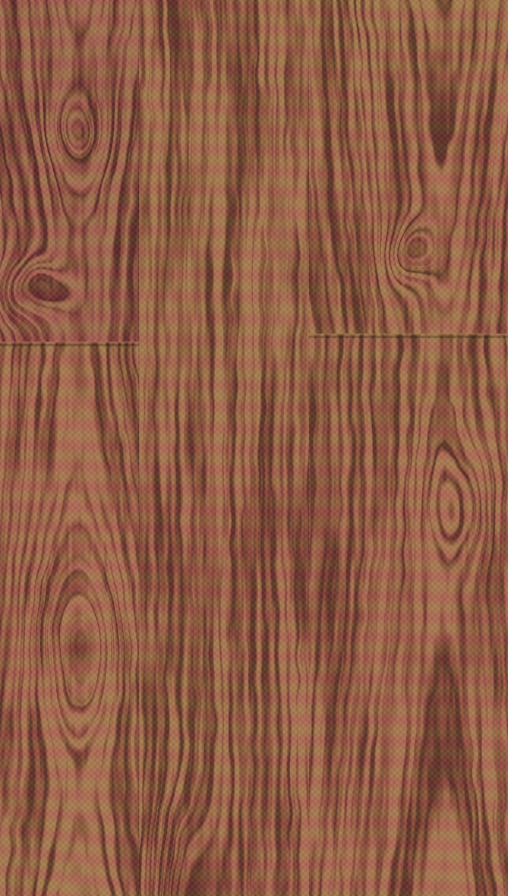
Reproduce this texture procedurally as a Shadertoy shader.

```glsl
// Reddish brown wood planks with fine upright grain, knots and a faint woven print screen.

const vec3 DARK_GRAIN = vec3(0.375, 0.220, 0.172);
const vec3 MID_WOOD = vec3(0.545, 0.335, 0.248);
const vec3 LIGHT_WOOD = vec3(0.658, 0.455, 0.332);
const vec3 SCREEN_TINT = vec3(0.014, -0.034, 0.008);
const float LEFT_SEAM = 0.155;
const float RIGHT_SEAM = 0.345;
const float TAU = 6.2831853;

float hash(vec2 p) {
    vec3 q = fract(vec3(p.xyx) * 0.1031);
    q += dot(q, q.yzx + 33.33);
    return fract((q.x + q.y) * q.z);
}

float noise(vec2 p) {
    vec2 i = floor(p), f = fract(p);
    f = f * f * (3.0 - 2.0 * f);
    float low = mix(hash(i), hash(i + vec2(1, 0)), f.x);
    float high = mix(hash(i + vec2(0, 1)), hash(i + vec2(1, 1)), f.x);
    return mix(low, high, f.y);
}

// Smooth hill whose contours become the rings of a knot
float knot(vec2 p, vec2 centre, vec2 radius) {
    vec2 q = (p - centre) / radius;
    return exp(-dot(q, q));
}

// Rounded, steep arches for flat sawn boards
float arches(vec2 p, float axis, float roundness, float rise) {
    return length(vec2(p.x - axis, roundness)) + rise * p.y;
}

// Height whose level lines are the grain of one board
float grainField(vec2 p, float column, float upper, float seed) {
    vec2 w = p + (noise(p * vec2(24.0, 11.0) + seed) - 0.5) * vec2(0.004, 0.020);
    float wave = noise(w * vec2(9.0, 4.0) + seed * 3.7) - 0.5;
    float ragged = (noise(p * vec2(80.0, 40.0) + seed) - 0.5) * 0.004;
    float field;
    if (column < 0.5) {
        field = arches(w, 0.088, 0.018, mix(0.11, -0.13, upper)) + 0.025 * wave;
        field -= mix(0.062 * knot(w, vec2(0.089, 0.275), vec2(0.045, 0.085)),
                     0.06 * knot(w, vec2(0.036, 0.674), vec2(0.035, 0.026))
                     + 0.04 * knot(w, vec2(0.085, 0.85), vec2(0.030, 0.050)), upper);
    } else if (column < 1.5) {
        field = w.x + 0.010 * wave + 0.04 * knot(w, vec2(0.205, 0.0), vec2(0.035, 0.10));
    } else {
        field = arches(w, 0.495, 0.015, mix(0.06, -0.11, upper)) + 0.016 * wave;
        field -= mix(0.035 * knot(w, vec2(0.515, 0.44), vec2(0.040, 0.060)),
                     0.05 * knot(w, vec2(0.458, 0.717), vec2(0.024, 0.032)), upper);
    }
    return field + ragged;
}

// Light to dark value of the grain lines and fine fibres
float grainTone(vec2 p, float field, float seed) {
    float spacing = field * 82.0 + 1.1 * noise(vec2(field * 35.0, p.y * 4.0 + seed));
    float ribs = 0.5 + 0.5 * sin(TAU * spacing);
    float lines = noise(vec2(field * 190.0 + seed, p.y * 6.0));
    float thin = noise(vec2(field * 400.0, p.y * 14.0 + seed));
    float fibre = noise(vec2(p.x * 280.0, p.y * 26.0));
    float patches = noise(p * vec2(26.0, 9.0) + seed);
    float tone = 0.19 * sqrt(ribs) + 0.33 * lines + 0.18 * thin + 0.18 * fibre + 0.12 * patches;
    return smoothstep(0.21, 0.80, tone);
}

vec3 woodColor(float tone) {
    vec3 c = mix(DARK_GRAIN, MID_WOOD, smoothstep(0.0, 0.5, tone));
    return mix(c, LIGHT_WOOD, smoothstep(0.40, 0.92, tone));
}

// Slow red and ochre bands left by the print screen
float screenBands(vec2 p) {
    float bend = noise(p * vec2(7.0, 4.0)) * 0.6;
    float rows = sin(TAU * (p.y * 43.0 + p.x * 1.0 + bend));
    float columns = sin(TAU * (p.x * 46.0 + bend));
    return 0.9 * rows + 0.2 * columns;
}

// Checkered dots that line up along both diagonals
float screenDots(vec2 p, float count) {
    vec2 wave = cos(TAU * p * count);
    return wave.x * wave.y;
}

float seam(float offset, float width, float blur) {
    return 1.0 - smoothstep(width, width + blur, abs(offset));
}

void mainImage(out vec4 fragColor, in vec2 fragCoord) {
    vec2 p = fragCoord / iResolution.y;
    float pixel = 1.0 / iResolution.y;

    // Board layout
    float column = step(LEFT_SEAM, p.x) + step(RIGHT_SEAM, p.x);
    float joint = column < 0.5 ? 0.618 : (column < 1.5 ? 2.0 : 0.627);
    float upper = step(joint, p.y);
    float seed = column * 7.3 + upper * 3.1 + 2.0;

    // Grain and dark knot hearts
    float tone = grainTone(p, grainField(p, column, upper, seed), seed);
    float hearts = knot(p, vec2(0.089, 0.275), vec2(0.018, 0.022))
                 + 0.6 * knot(p, vec2(0.036, 0.674), vec2(0.022, 0.014))
                 + 0.5 * knot(p, vec2(0.458, 0.717), vec2(0.010, 0.009));
    vec3 color = woodColor(tone * (1.0 - 0.7 * hearts));

    // Board tint and print screen
    float redBoard = upper * (1.0 - step(0.5, column));
    color += redBoard * vec3(-0.020, -0.030, -0.003);
    float tint = screenBands(p) + 0.8 * (noise(p * 5.0) - 0.5);
    color += SCREEN_TINT * tint * mix(0.6, 1.1, tone);
    color += 0.034 * screenDots(p, 142.0);

    // Seams between boards
    float upright = seam(p.x - LEFT_SEAM, 0.0005, pixel) + 0.3 * seam(p.x - RIGHT_SEAM, 0.0005, pixel);
    color *= 1.0 - 0.10 * upright;
    color *= 1.0 - 0.22 * seam(p.y - joint + 0.003, 0.001, pixel);
    color = mix(color, LIGHT_WOOD, 0.35 * seam(p.y - joint, 0.0008, pixel));
    fragColor = vec4(color, 1.0);
}
```
